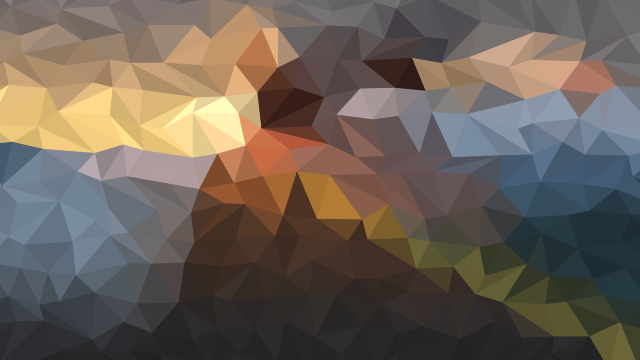
Write a Shadertoy shader that draws this background.

```glsl
// Low-poly mosaic of a lone figure on a hillside, between a golden sunset and blue water.

const vec2  CELL    = vec2(0.094, 0.083); // mesh spacing in canvas heights
const float JITTER  = 0.66;               // vertex displacement, in cells
const float SHADE   = 0.26;               // brightness spread between facets
const float SCATTER = 0.035;              // colour sampling spread
const float RIDGE_SLOPE = -0.52;
const vec2  RIDGE_START = vec2(0.78, 0.47);

const vec3 MAUVE    = vec3(0.48, 0.44, 0.43);
const vec3 TAN      = vec3(0.72, 0.58, 0.43);
const vec3 GOLD     = vec3(0.95, 0.80, 0.49);
const vec3 SUN      = vec3(1.00, 0.92, 0.69);
const vec3 AMBER    = vec3(0.87, 0.66, 0.46);
const vec3 SLATE    = vec3(0.42, 0.41, 0.42);
const vec3 DUSK     = vec3(0.33, 0.27, 0.27);
const vec3 STORM    = vec3(0.27, 0.26, 0.29);
const vec3 PEACH    = vec3(0.80, 0.64, 0.52);
const vec3 LILAC    = vec3(0.69, 0.62, 0.63);
const vec3 MIST     = vec3(0.53, 0.58, 0.65);
const vec3 STEEL    = vec3(0.43, 0.50, 0.57);
const vec3 OCEAN    = vec3(0.27, 0.37, 0.47);
const vec3 ABYSS    = vec3(0.13, 0.20, 0.23);
const vec3 CHARCOAL = vec3(0.15, 0.15, 0.16);
const vec3 UMBER    = vec3(0.30, 0.20, 0.14);
const vec3 SHADOW   = vec3(0.25, 0.13, 0.10);
const vec3 OCHRE    = vec3(0.70, 0.48, 0.20);
const vec3 OLIVE    = vec3(0.38, 0.36, 0.20);
const vec3 MOSS     = vec3(0.21, 0.23, 0.16);
const vec3 RUST     = vec3(0.58, 0.33, 0.18);
const vec3 CLAY     = vec3(0.60, 0.41, 0.34);
const vec3 EMBER    = vec3(0.78, 0.35, 0.22);
const vec3 CORAL    = vec3(0.98, 0.60, 0.40);

vec2 hash22(vec2 p) {
    vec3 q = fract(p.xyx * vec3(0.1031, 0.1030, 0.0973));
    q += dot(q, q.yzx + 33.33);
    return fract((q.xx + q.yz) * q.zy);
}

// 1 below the edge, 0 above it
float under(float v, float edge, float soft) {
    return 1.0 - smoothstep(edge - soft, edge + soft, v);
}

// Soft-edged ellipse painted over a base colour
vec3 blob(vec3 base, vec3 tint, vec2 p, vec2 center, vec2 radius) {
    vec2 q = (p - center) / radius;
    float d = dot(q, q);
    return mix(base, tint, exp(-d * d));
}

// Soft line painted over a base colour
vec3 stroke(vec3 base, vec3 tint, vec2 p, vec2 a, vec2 b, float width) {
    vec2 ab = b - a;
    float t = clamp(dot(p - a, ab) / dot(ab, ab), 0.0, 1.0);
    return blob(base, tint, p, a + ab * t, vec2(width));
}

vec3 scene(vec2 p) {
    // Sunset sky on the left, grey clouds on the right
    vec3 c = mix(GOLD, TAN, smoothstep(0.67, 0.78, p.y));
    c = mix(c, MAUVE, smoothstep(0.77, 0.98, p.y));
    c = blob(c, AMBER, p, vec2(0.67, 0.85), vec2(0.15, 0.11));
    c = blob(c, SUN, p, vec2(0.62, 0.67), vec2(0.14, 0.08));
    c = mix(c, SLATE, smoothstep(0.78, 0.84, p.x));
    c = blob(c, STORM, p, vec2(1.19, 0.90), vec2(0.15, 0.06));
    c = blob(c, DUSK, p, vec2(0.99, 0.81), vec2(0.14, 0.10));
    c = blob(c, TAN * 0.82, p, vec2(1.25, 0.79), vec2(0.10, 0.07));
    c = blob(c, PEACH, p, vec2(1.48, 0.81), vec2(0.17, 0.075));
    c = blob(c, CLAY * 1.15, p, vec2(1.64, 0.78), vec2(0.09, 0.05));
    c = blob(c, SHADOW * 0.75, p, vec2(1.11, 0.81), vec2(0.04, 0.05));

    // Water on both sides
    vec3 sea = mix(OCEAN, MIST, smoothstep(0.52, 0.68, p.y));
    sea = mix(ABYSS, sea, smoothstep(0.36, 0.54, p.y));
    c = mix(c, sea, under(p.y, 0.72, 0.02) * smoothstep(1.05, 1.20, p.x));
    vec3 bay = mix(STEEL, MAUVE * 0.93, smoothstep(0.25, 0.50, p.x));
    bay = mix(CHARCOAL, bay, smoothstep(-0.02, 0.40, p.y));
    bay = blob(bay, LILAC, p, vec2(0.43, 0.54), vec2(0.24, 0.065));
    bay = blob(bay, OCEAN, p, vec2(0.04, 0.58), vec2(0.09, 0.04));
    c = mix(c, bay, under(p.y, 0.615 - 0.08 * p.x, 0.01) * under(p.x, 0.80, 0.03));

    // Hillside: dusky slope, lit crest, dark ground
    float rise = p.y - RIDGE_START.y - RIDGE_SLOPE * (p.x - RIDGE_START.x);
    c = stroke(c, DUSK * 1.1, p, vec2(0.96, 0.63), vec2(1.28, 0.42), 0.13);
    c = blob(c, LILAC * 0.93, p, vec2(1.05, 0.71), vec2(0.10, 0.045));
    float east = smoothstep(0.75, 0.80, p.x);
    c = mix(c, MOSS, under(rise, 0.18, 0.05) * smoothstep(1.15, 1.35, p.x));
    c = mix(c, CLAY * 0.87, under(rise, 0.19, 0.03) * east * under(p.x, 1.12, 0.07));
    vec3 crest = mix(OCHRE, OLIVE, smoothstep(0.95, 1.18, p.x));
    c = mix(c, crest, under(rise, 0.085, 0.025) * east);
    vec3 ground = mix(CHARCOAL, UMBER, smoothstep(0.0, 0.45, p.y));
    float flank = smoothstep(-0.03, 0.03, p.x - mix(0.40, 0.56, p.y / 0.45));
    c = mix(c, ground, under(rise, 0.0, 0.012) * flank);

    // Figure: glowing torso, then the shaded head
    c = blob(c, RUST, p, vec2(0.69, 0.47), vec2(0.11, 0.09));
    c = blob(c, CLAY, p, vec2(0.90, 0.58), vec2(0.13, 0.07));
    c = blob(c, EMBER, p, vec2(0.76, 0.61), vec2(0.08, 0.075));
    c = blob(c, CORAL, p, vec2(0.67, 0.60), vec2(0.06, 0.06));
    c = blob(c, DUSK * 1.12, p, vec2(0.90, 0.74), vec2(0.08, 0.14));
    c = blob(c, RUST * 1.2, p, vec2(0.74, 0.80), vec2(0.05, 0.07));
    return blob(c, SHADOW, p, vec2(0.79, 0.72), vec2(0.085, 0.095));
}

vec2 vertex(vec2 id) {
    vec2 stagger = vec2(0.5 * mod(id.y, 2.0), 0.0);
    return (id + stagger + JITTER * (hash22(id + 71.0) - 0.5)) * CELL;
}

float cross2(vec2 a, vec2 b) { return a.x * b.y - a.y * b.x; }
float area(vec2 a, vec2 b, vec2 c) { return cross2(b - a, c - a); }
float side(vec2 p, vec2 a, vec2 b) { return area(a, b, p) / length(b - a); }

// Accumulates one flat, antialiased facet
void addFacet(inout vec4 sum, vec2 p, vec2 a, vec2 b, vec2 c) {
    float soft = 0.6 / iResolution.y;
    float d = min(side(p, a, b), min(side(p, b, c), side(p, c, a)));
    float cover = smoothstep(-soft, soft, d);
    if (cover <= 0.0) return;
    vec2 center = (a + b + c) / 3.0;
    vec2 h = hash22(center * 517.0) - 0.5;
    sum += cover * vec4(scene(center + SCATTER * h) * (1.0 + SHADE * h.x), 1.0);
}

void mainImage(out vec4 fragColor, in vec2 fragCoord) {
    vec2 p = fragCoord / iResolution.y;
    vec2 home = floor(p / CELL);
    vec4 sum = vec4(0.0);
    for (int j = -1; j <= 1; j++)
    for (int i = -1; i <= 1; i++) {
        vec2 id = home + vec2(i, j);
        vec2 a = vertex(id), b = vertex(id + vec2(1, 0));
        vec2 c = vertex(id + 1.0), d = vertex(id + vec2(0, 1));
        // Split along the diagonal that gives the fuller triangles
        if (min(area(a, b, c), area(a, c, d)) > min(area(a, b, d), area(b, c, d))) {
            addFacet(sum, p, a, b, c);
            addFacet(sum, p, a, c, d);
        } else {
            addFacet(sum, p, a, b, d);
            addFacet(sum, p, b, c, d);
        }
    }
    fragColor = vec4(clamp(sum.rgb / max(sum.w, 1e-4), 0.0, 1.0), 1.0);
}
```
